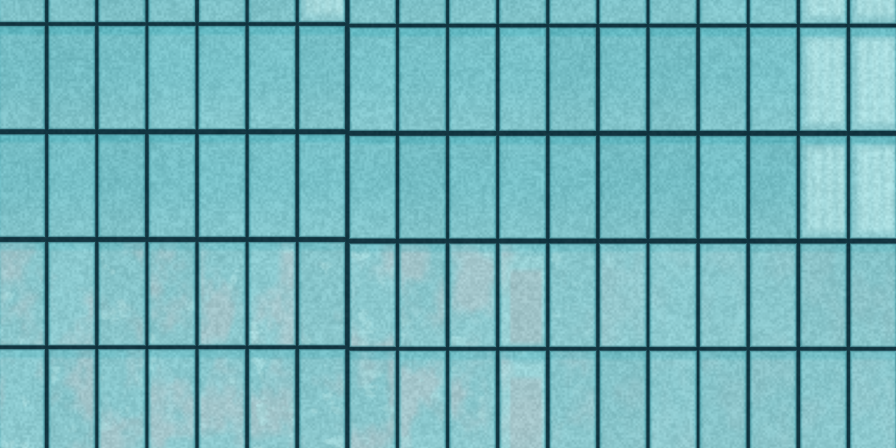
Reproduce this pattern procedurally as a WebGL 2 fragment shader.

```glsl
#version 300 es
precision highp float;
// A glass curtain wall: tall teal panes in a regular grid of dark mullions.
// Cells come from floor and fract; each pane gets a hashed tint, a shaded top
// band and grain, while layered noise clouds the two lower, reflecting rows.
uniform vec2 u_resolution;
out vec4 outColor;

// Lengths are fractions of the canvas height.
const vec2 PITCH = vec2(0.11185, 0.2405);
const vec2 GRID_ORIGIN = vec2(0.1042, 0.2214);
const float MULLION_HALF = 0.0036;
const float RAIL_HALF = 0.0056;
const float LOW_RAIL_HALF = 0.0042;
const float BAY_JOINT_X = 0.775;
const float BAY_STEP = 0.0035;
const float BAND_DEPTH = 0.024;
const float CURTAIN_COLUMN = 15.0;
const float GRAIN_SCALE = 190.0;
const float GRAIN_AMOUNT = 0.075;
const float TINT_VARIATION = 0.025;

const vec3 FRAME = vec3(0.07, 0.205, 0.25);
const vec3 FRAME_EDGE = vec3(0.22, 0.49, 0.53);
const vec3 TEAL = vec3(0.465, 0.75, 0.78);
const vec3 DEEP_TEAL = vec3(0.33, 0.70, 0.74);
const vec3 PALE_TEAL = vec3(0.565, 0.79, 0.81);
const vec3 HAZE = vec3(0.65, 0.77, 0.79);
const vec3 CURTAIN = vec3(0.66, 0.86, 0.87);

float hash(vec2 p) {
  vec3 q = fract(p.xyx * vec3(0.1031, 0.1030, 0.0973));
  q += dot(q, q.yzx + 33.33);
  return fract((q.x + q.y) * q.z);
}

float noise(vec2 p) {
  vec2 i = floor(p), f = fract(p);
  f = f * f * (3.0 - 2.0 * f);
  return mix(mix(hash(i), hash(i + vec2(1, 0)), f.x),
             mix(hash(i + vec2(0, 1)), hash(i + vec2(1, 1)), f.x), f.y);
}

float fbm(vec2 p) {
  float sum = 0.0, gain = 0.5;
  for (int i = 0; i < 4; i++) {
    sum += gain * noise(p);
    p = p * 2.03 + 17.0;
    gain *= 0.5;
  }
  return sum;
}

// Soft rectangle mask in pane coordinates.
float box(vec2 uv, vec2 lo, vec2 hi, float soft) {
  vec2 m = smoothstep(lo - soft, lo + soft, uv)
         * (1.0 - smoothstep(hi - soft, hi + soft, uv));
  return m.x * m.y;
}

vec3 paneColor(vec2 p, vec2 cell, vec2 uv) {
  float lower = 1.0 - step(0.5, cell.y);
  float seed = hash(cell + 40.0);
  vec3 color = mix(TEAL, PALE_TEAL, lower * 0.65);
  color = mix(color, PALE_TEAL, 0.45 * (1.0 - smoothstep(0.0, 0.6, uv.y)));

  // Reflected clouds, shifted per pane and fading to the right.
  vec2 warp = vec2(seed * 0.35, hash(cell + 9.0) * 0.2);
  float cloud = smoothstep(0.38, 0.66, fbm((p + warp) * vec2(12.0, 9.0)));
  float reach = 1.0 - 0.75 * smoothstep(1.05, 1.5, p.x);
  color = mix(color, HAZE, lower * reach * cloud * 0.85);
  float wisp = smoothstep(0.60, 0.76, fbm((p - warp) * vec2(26.0, 30.0)));
  color = mix(color, CURTAIN, lower * reach * wisp * 0.6);

  // One lower column mirrors a window with a pale surround.
  float mirrored = lower * step(abs(cell.x - 9.0), 0.5);
  color = mix(color, CURTAIN, mirrored * 0.45 * box(uv, vec2(0.08, 0.05), vec2(0.93, 0.86), 0.02));
  color = mix(color, HAZE * 0.96, mirrored * 0.75 * box(uv, vec2(0.25, 0.05), vec2(0.88, 0.73), 0.04));

  // Curtained panes at the right of the upper rows, and one near the top.
  float curtained = (1.0 - lower) * step(CURTAIN_COLUMN - 0.5, cell.x);
  curtained = max(curtained, step(2.5, cell.y) * step(abs(cell.x - 5.0), 0.5));
  float folds = 0.85 + 0.15 * sin(uv.x * 28.0 + seed * 6.0);
  color = mix(color, PALE_TEAL, curtained * 0.7);
  color = mix(color, CURTAIN, curtained * folds * box(uv, vec2(0.18, 0.09), vec2(0.93, 0.87), 0.05));

  // Shaded head of the pane and deeper tint beside the frame.
  float fromTop = (1.0 - uv.y) * PITCH.y;
  float band = 1.0 - smoothstep(BAND_DEPTH * 0.75, BAND_DEPTH * 1.25, fromTop);
  color = mix(color, DEEP_TEAL, band * mix(0.62, 0.38, lower));
  float side = min(uv.x, 1.0 - uv.x) * PITCH.x;
  color = mix(color, DEEP_TEAL, 0.55 * (1.0 - smoothstep(0.004, 0.013, side)));
  return color + (seed - 0.5) * TINT_VARIATION;
}

void main() {
  vec2 p = gl_FragCoord.xy / u_resolution.y;
  float aa = 0.8 / u_resolution.y;
  vec2 stepped = p - vec2(0.0, BAY_STEP * (1.0 - step(BAY_JOINT_X, p.x)));
  vec2 grid = (stepped - GRID_ORIGIN) / PITCH;
  vec2 cell = floor(grid), uv = fract(grid);
  vec3 color = paneColor(p, cell, uv);

  // Frame: distance to the nearest line, less its half width.
  vec2 nearest = floor(grid + 0.5);
  vec2 lineDist = abs(grid - nearest) * PITCH;
  float mullion = MULLION_HALF * (0.85 + 0.3 * hash(vec2(nearest.x, cell.y) + 71.0));
  mullion += 0.0012 * step(abs(nearest.x - 6.0), 0.5);
  float rail = abs(nearest.y - 1.5) < 0.6 ? RAIL_HALF : LOW_RAIL_HALF;
  float d = min(lineDist.x - mullion, lineDist.y - rail);
  color = mix(color, FRAME_EDGE, 0.65 * (1.0 - smoothstep(0.0, 0.0035 + aa, d)));
  color = mix(color, FRAME, 1.0 - smoothstep(-aa, aa, d));

  // Fine grain over glass and frame.
  float grain = noise(p * GRAIN_SCALE) + 0.5 * noise(p * GRAIN_SCALE * 0.43) - 0.75;
  color += grain * GRAIN_AMOUNT * mix(0.4, 1.0, smoothstep(0.0, 0.004, d));
  outColor = vec4(clamp(color, 0.0, 1.0), 1.0);
}
```
